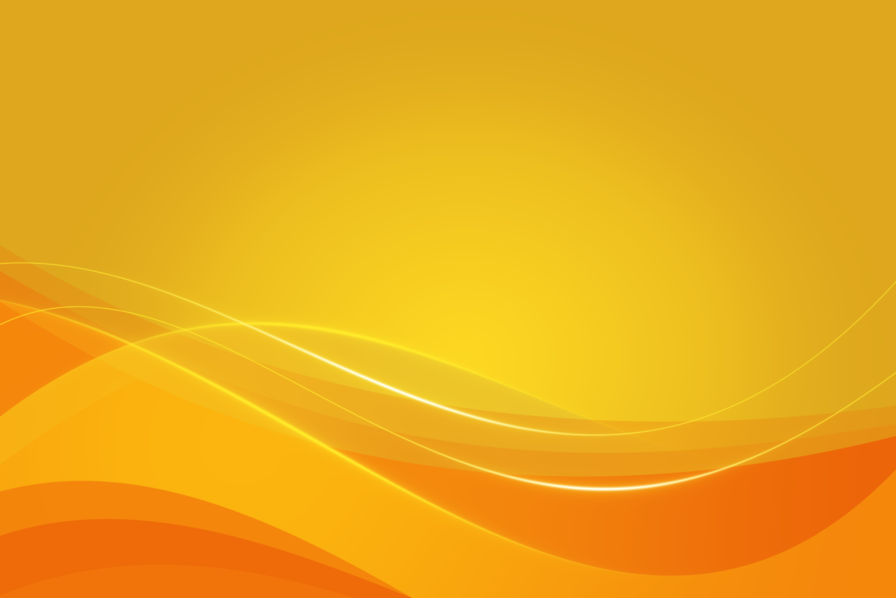
This background is drawn by a Shadertoy shader. Its source:

```glsl
// Golden backdrop with a soft radial light, overlapping translucent amber waves
// and glowing strands. Every wave is a smooth quartic through five heights
// spaced evenly across the canvas; fills and strands share the same curves.

// Curve heights at x = 0, 1/4, 1/2, 3/4, 1 (canvas height = 1)
const float[5] UPPER_STRAND = float[5](0.559, 0.473, 0.316, 0.287, 0.529);
const float[5] LOWER_STRAND = float[5](0.457, 0.420, 0.236, 0.193, 0.377);
const float[5] MAIN_WAVE    = float[5](0.498, 0.348, 0.143, 0.037, 0.215);
const float[5] ARCH         = float[5](0.303, 0.457, 0.393, 0.250, 0.258);
const float[5] INNER_ARCH   = float[5](0.223, 0.414, 0.394, 0.250, 0.258);
const float[5] VEIL_HIGH    = float[5](0.590, 0.414, 0.322, 0.295, 0.322);
const float[5] VEIL_MID     = float[5](0.547, 0.363, 0.262, 0.246, 0.291);
const float[5] VEIL_LOW     = float[5](0.496, 0.307, 0.217, 0.209, 0.271);
const float[5] HILL_BACK    = float[5](0.178, 0.152, -0.035, -0.250, -0.367);
const float[5] HILL_MID     = float[5](0.104, 0.107, -0.025, -0.172, -0.270);
const float[5] HILL_FRONT   = float[5](0.004, 0.049, -0.055, -0.211, -0.328);

const vec3 LIGHT_GOLD = vec3(0.99, 0.84, 0.13);
const vec3 DEEP_GOLD  = vec3(0.87, 0.655, 0.115);
const vec3 PALE_GOLD  = vec3(0.90, 0.74, 0.18);
const vec3 LEMON      = vec3(0.965, 0.74, 0.11);
const vec3 AMBER      = vec3(0.985, 0.71, 0.055);
const vec3 TANGERINE  = vec3(0.96, 0.53, 0.045);
const vec3 ORANGE     = vec3(0.92, 0.50, 0.06);
const vec3 EMBER      = vec3(0.93, 0.38, 0.03);
const vec3 STRAND_YELLOW = vec3(1.0, 0.92, 0.16);
const vec3 STRAND_WHITE  = vec3(1.0, 1.0, 0.92);

const vec2 LIGHT_CENTER = vec2(0.52, 0.405);
const vec2 LIGHT_RADIUS = vec2(0.50, 0.62);
const float STRAND_WIDTH = 0.0018;
const float HALO_WIDTH = 0.007;

// Quartic Lagrange interpolation through the five heights
float curve(float x, float[5] k) {
    float t = 4.0 * x, y = 0.0;
    for (int i = 0; i < 5; i++) {
        float w = k[i];
        for (int j = 0; j < 5; j++)
            if (j != i) w *= (t - float(j)) / float(i - j);
        y += w;
    }
    return y;
}

// Antialiased coverage of the area under a curve
float below(vec2 uv, float[5] k) {
    float px = 1.0 / iResolution.y;
    return smoothstep(-px, px, curve(uv.x, k) - uv.y);
}

// Strand brightest around x = center; base is its strength elsewhere
vec3 strand(vec3 col, vec2 uv, float[5] k, vec3 core,
            float center, float spread, float base) {
    float h = curve(uv.x, k);
    float aspect = iResolution.x / iResolution.y;
    float slope = (curve(uv.x + 0.002, k) - h) / (0.002 * aspect);
    float d = abs(uv.y - h) / sqrt(1.0 + slope * slope);
    float along = (uv.x - center) / spread;
    float peak = exp(-along * along);
    float width = max(STRAND_WIDTH * (0.7 + peak), 0.7 / iResolution.y);
    float line = exp(-d * d / (width * width));
    col = mix(col, STRAND_YELLOW, 0.6 * peak * exp(-d / HALO_WIDTH));
    return mix(col, mix(STRAND_YELLOW, core, peak), line * mix(base, 1.0, peak));
}

void mainImage(out vec4 fragColor, in vec2 fragCoord) {
    vec2 uv = fragCoord / iResolution.xy;

    // Radial light
    float r = length((uv - LIGHT_CENTER) / LIGHT_RADIUS);
    vec3 col = mix(LIGHT_GOLD, DEEP_GOLD, 1.0 - exp(-1.7 * r * sqrt(r)));
    col = mix(col, DEEP_GOLD, smoothstep(0.5, 1.0, r));

    // Translucent veils
    float arch = below(uv, ARCH);
    float veilLow = below(uv, VEIL_LOW);
    float archFade = smoothstep(0.82, 0.6, uv.x);
    col = mix(col, PALE_GOLD, 0.65 * arch * archFade);
    col = mix(col, ORANGE, 0.35 * below(uv, VEIL_HIGH));
    float leftFade = smoothstep(0.12, 0.0, uv.x);
    col = mix(col, ORANGE, (0.35 + 0.4 * leftFade) * below(uv, VEIL_MID));
    col = mix(col, LEMON, 0.5 * arch * smoothstep(0.5, 0.25, uv.x));
    vec3 hot = mix(TANGERINE, EMBER, smoothstep(0.45, 1.0, uv.x));
    col = mix(col, hot, 0.9 * veilLow);

    // Main amber body, with the arch opening on its left
    vec2 fromGlow = (uv - vec2(0.27, 0.26)) * vec2(1.5, 1.0);
    vec3 body = mix(AMBER, TANGERINE, smoothstep(0.0, 1.1, length(fromGlow)));
    float innerArch = below(uv, INNER_ARCH);
    float rim = (1.0 - innerArch) * smoothstep(0.28, 0.1, uv.x);
    body = mix(body, LEMON, 0.4 * rim);
    body = mix(body, LEMON, 0.75 * (1.0 - veilLow));
    vec3 outside = mix(TANGERINE, LEMON, 0.25 * (1.0 - veilLow));
    body = mix(body, outside, (1.0 - arch) * smoothstep(0.4, 0.25, uv.x));
    col = mix(col, body, below(uv, MAIN_WAVE));

    // Lower left hills
    col = mix(col, mix(TANGERINE, EMBER, 0.15), 0.9 * below(uv, HILL_BACK));
    col = mix(col, EMBER, 0.75 * below(uv, HILL_MID));
    col = mix(col, TANGERINE, 0.35 * below(uv, HILL_FRONT));

    // Glowing strands
    col = strand(col, uv, ARCH, STRAND_YELLOW, 0.38, 0.20, 0.0);
    col = strand(col, uv, MAIN_WAVE, STRAND_YELLOW, 0.32, 0.24, 0.0);
    col = strand(col, uv, LOWER_STRAND, STRAND_WHITE, 0.67, 0.15, 0.55);
    col = strand(col, uv, UPPER_STRAND, STRAND_WHITE, 0.44, 0.19, 0.5);

    fragColor = vec4(col, 1.0);
}
```
